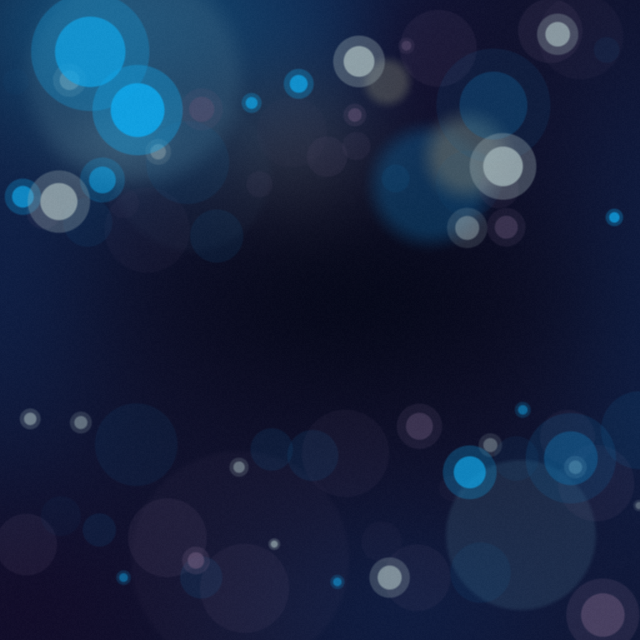
Give the GLSL for this background, as a WebGL 2 fragment shader.

```glsl
#version 300 es
precision highp float;
// Night-blue bokeh: soft glows, ringed lights and faint discs around a dark centre.

uniform vec2 u_resolution;
out vec4 outColor;

const vec3 NIGHT = vec3(0.065, 0.065, 0.165);
const vec3 ABYSS = vec3(0.027, 0.038, 0.105);
const vec3 NAVY  = vec3(0.06, 0.14, 0.30);
const vec3 TEAL  = vec3(0.08, 0.33, 0.50);
const vec3 STEEL = vec3(0.27, 0.42, 0.52);
const vec3 PLUM  = vec3(0.075, 0.045, 0.16);
const vec3 SAND  = vec3(0.42, 0.43, 0.40);
const vec3 CREAM = vec3(0.60, 0.67, 0.69);
const vec3 CYAN  = vec3(0.06, 0.64, 0.90);
const vec3 AZURE = vec3(0.06, 0.40, 0.62);
const vec3 MAUVE = vec3(0.38, 0.32, 0.45);

const float EDGE = 0.0022;       // softness of crisp rims
const float HALO_SCALE = 1.68;   // halo radius relative to its core
const float HALO_STRENGTH = 0.4;
const float GRAIN = 0.014;
const float GRAIN_CELLS = 512.0;
const int LIGHT_COUNT = 26;
const int DISC_COUNT = 36;

vec3 hash3(vec2 p) {
    vec3 q = fract(p.xyx * vec3(0.1031, 0.1030, 0.0973));
    q += dot(q, q.yxz + 33.33);
    return fract((q.xxy + q.yzz) * q.zyx);
}

// Elliptical gaussian patch of colour
void glow(inout vec3 col, vec2 p, vec2 size, vec3 tint, float strength) {
    vec2 d = p / size;
    col = mix(col, tint, strength * exp(-dot(d, d)));
}

// Flat disc whose rim fades over the given width
void disc(inout vec3 col, vec2 p, float radius, float blur, vec3 tint, float alpha) {
    float cover = 1.0 - smoothstep(radius - blur, radius + blur, length(p));
    col = mix(col, tint, alpha * cover);
}

// Bright core inside a paler halo
void light(inout vec3 col, vec2 p, float radius, vec3 tint, float alpha) {
    disc(col, p, radius * HALO_SCALE, EDGE, tint, alpha * HALO_STRENGTH);
    disc(col, p, radius, EDGE, tint, alpha);
}

// Stratified position in the upper or lower band, clear of the centre
vec2 bandPosition(int i, int count, vec2 jitter) {
    float x = (float(i) + jitter.x) / float(count);
    float y = (i % 2 == 0) ? mix(0.62, 0.99, jitter.y) : mix(0.02, 0.36, jitter.y);
    return vec2(x, y);
}

vec3 backdrop(vec2 p) {
    vec3 col = NIGHT;
    glow(col, p - vec2(0.00, 0.58), vec2(0.20, 0.36), NAVY, 0.75);
    glow(col, p - vec2(1.02, 0.50), vec2(0.16, 0.48), NAVY, 0.65);
    glow(col, p - vec2(0.46, 0.98), vec2(0.22, 0.20), NAVY, 0.85);
    glow(col, p - vec2(0.64, 0.03), vec2(0.32, 0.20), NAVY, 0.60);
    glow(col, p - vec2(0.18, 0.97), vec2(0.28, 0.20), TEAL, 0.85);
    glow(col, p - vec2(0.04, 0.05), vec2(0.22, 0.16), PLUM, 0.65);
    glow(col, p - vec2(0.66, 0.91), vec2(0.10, 0.14), PLUM, 0.55);
    glow(col, p - vec2(0.56, 0.54), vec2(0.30, 0.18), ABYSS, 0.95);
    glow(col, p - vec2(0.46, 0.78), vec2(0.13, 0.12), SAND, 0.22);
    return col;
}

void largeBlurs(inout vec3 col, vec2 p) {
    disc(col, p - vec2(0.21, 0.88), 0.165, 0.025, STEEL, 0.32);
    glow(col, p - vec2(0.19, 0.78), vec2(0.09, 0.055), STEEL, 0.55);
    disc(col, p - vec2(0.30, 0.73), 0.122, 0.010, STEEL, 0.07);
    disc(col, p - vec2(0.672, 0.71), 0.088, 0.022, AZURE, 0.38);
    disc(col, p - vec2(0.730, 0.757), 0.060, 0.024, SAND, 0.60);
    disc(col, p - vec2(0.605, 0.872), 0.034, 0.012, SAND, 0.48);
    disc(col, p - vec2(0.375, 0.125), 0.17, 0.006, MAUVE, 0.07);
    disc(col, p - vec2(0.814, 0.164), 0.117, 0.005, STEEL, 0.25);
}

void faintDiscs(inout vec3 col, vec2 p) {
    for (int i = 0; i < DISC_COUNT; i++) {
        vec3 place = hash3(vec2(float(i), 17.0));
        vec3 look = hash3(vec2(float(i), 43.0));
        float radius = mix(0.02, 0.07, look.x * look.x);
        vec3 tint = look.y < 0.55 ? AZURE : MAUVE;
        disc(col, p - bandPosition(i, DISC_COUNT, place.xy), radius, EDGE, tint, mix(0.05, 0.16, look.z));
    }
}

void smallLights(inout vec3 col, vec2 p) {
    for (int i = 0; i < LIGHT_COUNT; i++) {
        vec3 place = hash3(vec2(float(i), 71.0));
        vec3 look = hash3(vec2(float(i), 97.0));
        float radius = mix(0.005, 0.022, look.x);
        vec3 tint = look.y < 0.40 ? CREAM : (look.y < 0.75 ? CYAN : MAUVE);
        light(col, p - bandPosition(i, LIGHT_COUNT, place.xy), radius, tint, mix(0.4, 0.8, look.z));
    }
}

void focalLights(inout vec3 col, vec2 p) {
    light(col, p - vec2(0.771, 0.835), 0.053, AZURE, 0.32);
    light(col, p - vec2(0.892, 0.284), 0.042, AZURE, 0.48);
    light(col, p - vec2(0.141, 0.919), 0.055, CYAN, 0.70);
    light(col, p - vec2(0.215, 0.828), 0.042, CYAN, 0.92);
    light(col, p - vec2(0.734, 0.262), 0.025, CYAN, 0.68);
    light(col, p - vec2(0.786, 0.740), 0.031, CREAM, 0.88);
    light(col, p - vec2(0.092, 0.685), 0.029, CREAM, 0.80);
    light(col, p - vec2(0.561, 0.904), 0.024, CREAM, 0.88);
    light(col, p - vec2(0.942, 0.039), 0.034, MAUVE, 0.60);
}

void main() {
    vec2 p = gl_FragCoord.xy / u_resolution;
    vec3 col = backdrop(p);
    largeBlurs(col, p);
    faintDiscs(col, p);
    smallLights(col, p);
    focalLights(col, p);
    col += GRAIN * (hash3(floor(p * GRAIN_CELLS)).x - 0.5);
    outColor = vec4(col, 1.0);
}
```
